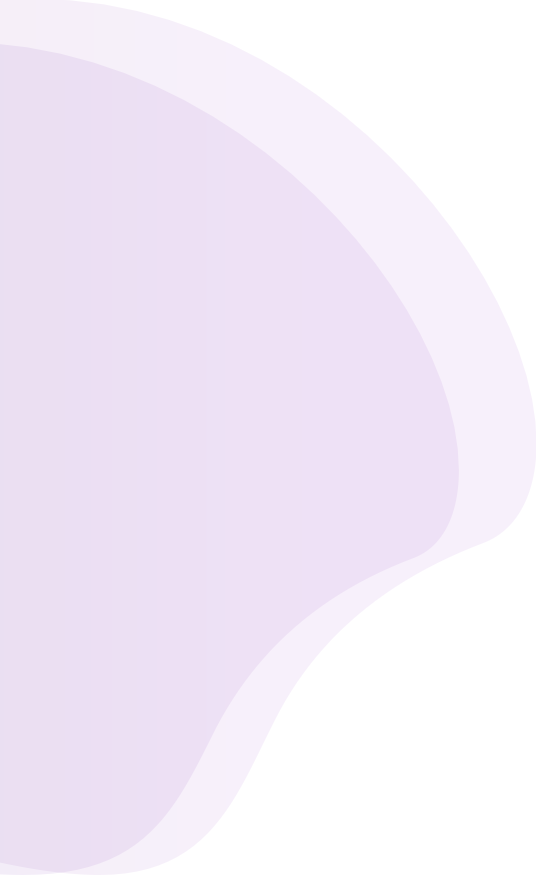
A Shadertoy shader for this background:

```glsl
// Two overlapping translucent lavender blobs entering a white canvas from the left.

// Layout grid spanning the canvas, measured from the upper left
const vec2 GRID = vec2(459.0, 768.0);

vec2 cubicBezier(vec2 a, vec2 b, vec2 c, vec2 d, float t) {
    float s = 1.0 - t;
    return s * s * s * a + 3.0 * s * t * (s * b + t * c) + t * t * t * d;
}

float segmentDistance(vec2 p, vec2 a, vec2 b) {
    vec2 ap = p - a, ab = b - a;
    return length(ap - ab * clamp(dot(ap, ab) / dot(ab, ab), 0.0, 1.0));
}

// Smooth coverage of the area to the left of five joined cubic curves
float blobCoverage(vec2 p, vec2 outline[16]) {
    const int STEPS = 24;
    vec2 toPixels = iResolution.xy / GRID;
    vec2 a = vec2(-80.0, outline[0].y);
    float dist = 1e5;
    bool inside = false;
    for (int curve = 0; curve < 5; curve++) {
        int k = curve * 3;
        for (int i = 0; i <= STEPS; i++) {
            vec2 b = cubicBezier(outline[k], outline[k + 1], outline[k + 2],
                                 outline[k + 3], float(i) / float(STEPS));
            if (a == b) continue;
            dist = min(dist, segmentDistance(p * toPixels, a * toPixels, b * toPixels));
            // Count the edges crossed on the way right
            if ((a.y > p.y) != (b.y > p.y) &&
                p.x < a.x + (b.x - a.x) * (p.y - a.y) / (b.y - a.y)) inside = !inside;
            a = b;
        }
    }
    return clamp(0.5 + (inside ? dist : -dist), 0.0, 1.0);
}

void mainImage(out vec4 fragColor, in vec2 fragCoord) {
    vec2 uv = fragCoord / iResolution.xy;
    vec2 p = vec2(uv.x, 1.0 - uv.y) * GRID;

    // Outlines: dome, right shoulder, inward sweep, foot, lower left tail
    vec2 outer[16] = vec2[16](
        vec2(30, -1), vec2(270, -1), vec2(459.5, 235), vec2(459.5, 380),
        vec2(459.5, 420), vec2(445, 453), vec2(415, 465),
        vec2(330, 497), vec2(270, 548), vec2(235, 618),
        vec2(202, 683), vec2(180, 750), vec2(85, 750),
        vec2(45, 750), vec2(0, 740), vec2(-40, 730));
    vec2 inner[16] = vec2[16](
        vec2(-36, 36), vec2(205, 36), vec2(393, 262), vec2(393, 403),
        vec2(393, 440), vec2(380, 468), vec2(355, 478),
        vec2(275, 508), vec2(220, 557), vec2(185, 624),
        vec2(150, 694), vec2(125, 750), vec2(20, 750),
        vec2(0, 750), vec2(-30, 748), vec2(-60, 745));

    // Tints deepen a little toward the left edge
    float across = smoothstep(-0.1, 0.65, uv.x);
    vec3 outerTint = mix(vec3(0.963, 0.938, 0.973), vec3(0.969, 0.942, 0.985), across);
    vec3 innerTint = mix(vec3(0.954, 0.930, 0.974), vec3(0.965, 0.938, 0.978), across);

    // Layers multiply over white
    vec3 color = mix(vec3(1.0), outerTint, blobCoverage(p, outer));
    color *= mix(vec3(1.0), innerTint, blobCoverage(p, inner));
    fragColor = vec4(color, 1.0);
}
```
